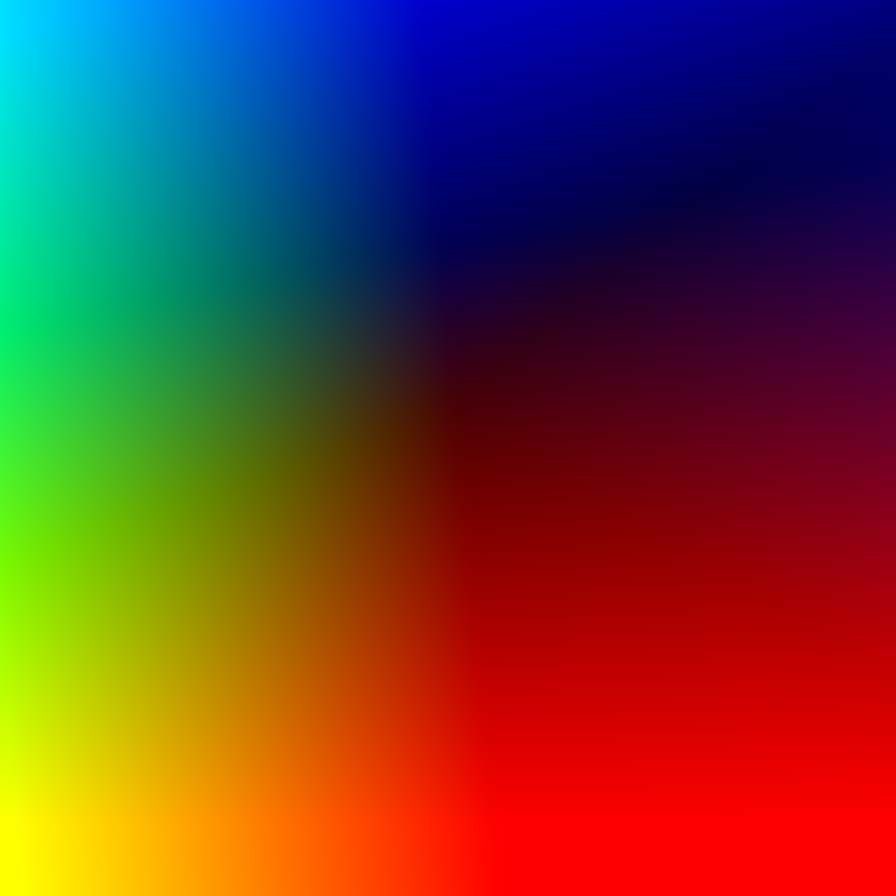
This background is drawn by a Shadertoy shader. Its source:

```glsl
// A smooth colour field: red rises from the bottom, green from the left,
// blue from the top with a faint second wash on the right.
// Each channel is a clamped linear ramp, so the overlaps mix additively.

// Red: full below RED_FULL, fading to zero along a tilted line
const float RED_FULL = 0.08;
const float RED_END = 0.63;
const float RED_TILT = 0.20;

// Ramps as planes: x slope, y slope, value at the origin
const vec3 GREEN_PLANE = vec3(-1.87, -0.17, 1.045);
const vec3 BLUE_PLANE = vec3(-0.57, 1.70, -0.63);
const vec3 BLUE_WASH = vec3(0.31, 0.60, -0.462);

// Width of the rounded bend where a ramp meets its limit
const float BEND = 0.025;

float plane(vec3 ramp, vec2 p) {
    return dot(ramp, vec3(p, 1.0));
}

// Maximum with a rounded crease
float softMax(float a, float b) {
    float h = max(BEND - abs(a - b), 0.0) / BEND;
    return max(a, b) + 0.25 * BEND * h * h;
}

float redRamp(vec2 p) {
    float end = RED_END + RED_TILT * p.x;
    return (end - p.y) / (end - RED_FULL);
}

void mainImage(out vec4 fragColor, in vec2 fragCoord) {
    vec2 uv = fragCoord / iResolution.xy;

    float red = softMax(redRamp(uv), 0.0);
    float green = softMax(plane(GREEN_PLANE, uv), 0.0);
    float blue = softMax(plane(BLUE_PLANE, uv), plane(BLUE_WASH, uv));
    blue = softMax(blue, 0.0);

    fragColor = vec4(clamp(vec3(red, green, blue), 0.0, 1.0), 1.0);
}
```
